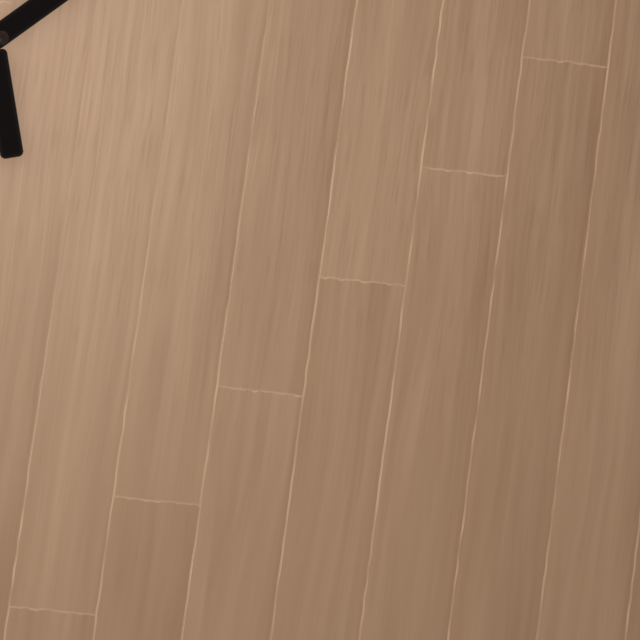
Reproduce this texture procedurally as a three.js fragment shader.

```glsl
// Light oak plank floor seen at a slight slant, with staggered end joints and dark metal legs.
// Planks come from a sheared repeat; grain is stretched value noise, seeded per plank,
// under a soft light that falls off from the upper left.
#define PLANK_WIDTH 0.1387
#define PLANK_LENGTH 1.3
#define PLANK_LEAN 0.145
#define FAN 0.0035
#define JOINT_STEP 0.1715
#define JOINT_TILT 0.014
#define SEAM_WIDTH 0.0013
#define GRAIN 0.05
#define SOFT 0.0016

varying vec2 vUv;

const vec3 LIT_OAK = vec3(0.765, 0.635, 0.53);
const vec3 MID_OAK = vec3(0.645, 0.52, 0.415);
const vec3 SHADED_OAK = vec3(0.575, 0.463, 0.362);
const vec3 METAL = vec3(0.085, 0.07, 0.065);

float hash(vec2 p) {
  p = fract(p * vec2(0.1031, 0.1137));
  p += dot(p, p.yx + 33.33);
  return fract((p.x + p.y) * p.x * 17.0);
}

float noise(vec2 p) {
  vec2 i = floor(p), f = fract(p);
  f = f * f * (3.0 - 2.0 * f);
  return mix(mix(hash(i), hash(i + vec2(1.0, 0.0)), f.x),
             mix(hash(i + vec2(0.0, 1.0)), hash(i + vec2(1.0, 1.0)), f.x), f.y);
}

// Signed distance to a bar from a to b with slightly rounded corners
float bar(vec2 p, vec2 a, vec2 b, float halfWidth) {
  float len = length(b - a), corner = halfWidth * 0.45;
  vec2 dir = (b - a) / len, q = p - 0.5 * (a + b);
  vec2 d = abs(vec2(dot(q, dir), dot(q, vec2(-dir.y, dir.x))));
  d -= vec2(0.5 * len, halfWidth) - corner;
  return length(max(d, 0.0)) + min(max(d.x, d.y), 0.0) - corner;
}

float line(float d, float halfWidth) {
  return 1.0 - smoothstep(halfWidth - SOFT * 0.5, halfWidth + SOFT, abs(d));
}

// Brightness offset of the wood; p.x runs across the plank, p.y along it
float woodGrain(vec2 p, float seed, float detail) {
  vec2 s = vec2(seed * 37.0 + 60.0, seed * 19.0 + 40.0);
  p.x += 0.16 * (noise(p * vec2(2.0, 3.0) + s) - 0.5);
  float broad = noise(p * vec2(4.0, 1.8) + s) - 0.5;
  float streak = noise(p * vec2(13.0, 4.0) + s) - 0.5;
  float fine = noise(p * vec2(34.0, 13.0) + s) - 0.5;
  float pore = smoothstep(0.66, 0.95, noise(p * vec2(44.0, 20.0) + s * 1.7));
  return 0.7 * broad + 0.6 * streak + detail * (0.7 * fine - 0.4 * pore);
}

void main() {
  vec2 p = vUv;

  // Plank layout: columns lean right and close up slightly towards the top
  float width = PLANK_WIDTH - FAN * p.y;
  float column = (p.x - 0.0065 - PLANK_LEAN * p.y) / width;
  float id = floor(column), across = column - id;
  float along = p.y - 0.0456 - JOINT_STEP * id + JOINT_TILT * (across - 0.5);
  float row = floor(along / PLANK_LENGTH + 0.5);
  float joint = along - row * PLANK_LENGTH;
  float seed = hash(vec2(id + 20.0, row + step(0.0, joint) + 11.0));

  // Light falling off to the lower right
  float shade = length((p - vec2(-0.02, 0.92)) * vec2(1.0, 0.78));
  vec3 color = mix(LIT_OAK, MID_OAK, smoothstep(-0.1, 0.72, shade));
  color = mix(color, SHADED_OAK, smoothstep(0.5, 1.2, shade));

  // Grain, plank tone and the darker right edge of each plank
  float detail = mix(0.3, 0.9, smoothstep(0.15, 0.8, p.y));
  float tone = GRAIN * woodGrain(vec2(across, along), seed * 9.0 + id, detail);
  tone += 0.022 * (seed - 0.5);
  tone -= 0.022 * smoothstep(0.55, 1.0, across) * noise(vec2(id * 7.0 + 50.0, p.y * 4.0));
  tone += 0.012 * (noise(p * 5.0 + 8.0) - 0.5);
  color += tone * vec3(1.0, 0.97, 0.92);

  // Pale broken seams, fainter in the bright area, and end joints
  float seamId = floor(column + 0.5);
  float seamDist = (column - seamId) * width;
  seamDist += 0.0016 * (noise(vec2(seamId * 5.0 + 70.0, p.y * 45.0)) - 0.5);
  float wear = noise(vec2(seamId * 9.0 + 90.0, p.y * 28.0));
  float seam = line(seamDist, SEAM_WIDTH) * mix(0.25, 1.0, wear);
  seam *= mix(0.2, 1.0, smoothstep(0.25, 0.65, shade));
  float chip = noise(vec2(column * 16.0 + 80.0, id * 3.0 + 40.0));
  float jointLine = line(joint + 0.003 * (chip - 0.5), SEAM_WIDTH) * mix(0.3, 0.9, chip);
  color -= 0.014 * (1.0 - smoothstep(0.0, 0.007, abs(seamDist + 0.004)));
  color += vec3(0.13, 0.12, 0.105) * max(seam, 0.75 * jointLine);

  // Metal legs meeting at a hub in the upper left corner
  float upperLeg = bar(p, vec2(-0.02, 0.931), vec2(0.13, 1.039), 0.018);
  float lowerLeg = bar(p, vec2(-0.008, 0.922), vec2(0.0195, 0.754), 0.018);
  float legs = min(upperLeg, lowerLeg);
  float hub = length(p - vec2(0.003, 0.941)) - 0.011;
  color *= 1.0 - 0.1 * exp(-max(legs, 0.0) * 70.0);
  vec3 metal = METAL + 0.035 * smoothstep(-0.008, 0.0, legs);
  color = mix(color, metal, 1.0 - smoothstep(-SOFT, SOFT, legs));
  vec3 hubColor = vec3(0.23, 0.18, 0.165) + 0.1 * (noise(p * 160.0) - 0.5);
  color = mix(color, hubColor, 0.8 * (1.0 - smoothstep(-SOFT, SOFT, hub)));

  gl_FragColor = vec4(color, 1.0);
}
```
